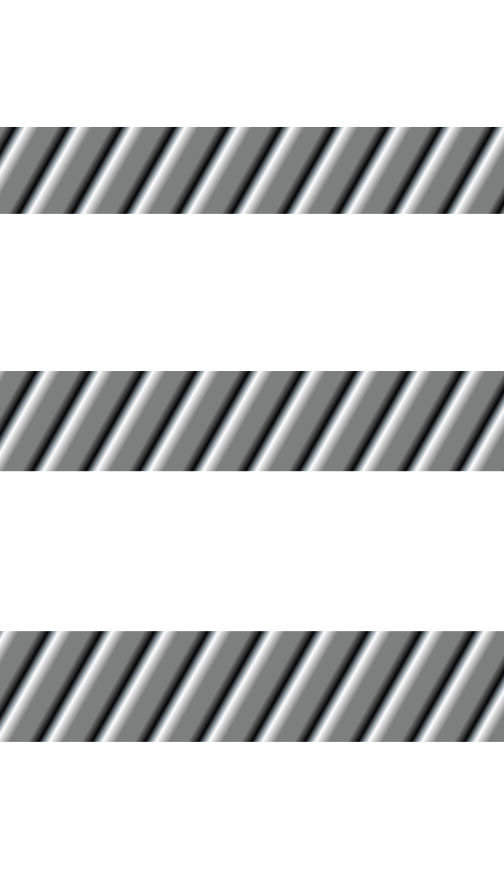
Reproduce this pattern procedurally as a WebGL 1 fragment shader.

```glsl
precision highp float;

// Three horizontal metal bars on white, each filled with slanted ridges.
// One diagonal ramp (grey, black, white, grey) repeats across the canvas
// and shows through the bars, which grow taller and drift apart downwards.

uniform vec2 u_resolution;

// Shade across one ridge, t in 0..1
vec3 ridgeColor(float t) {
    vec3 grey = vec3(0.492, 0.494, 0.494);
    vec3 shadow = vec3(0.01);
    vec3 steel = vec3(0.54, 0.60, 0.63);
    vec3 color = mix(grey, shadow, clamp(t / 0.20, 0.0, 1.0));
    color = mix(color, steel, clamp((t - 0.20) / 0.11, 0.0, 1.0));
    color = mix(color, vec3(1.0), clamp((t - 0.31) / 0.09, 0.0, 1.0));
    return mix(color, grey, clamp((t - 0.40) / 0.25, 0.0, 1.0));
}

// Coverage of a horizontal bar with edges one pixel soft
float barMask(float y, float center, float halfHeight, float pixel) {
    return clamp((halfHeight - abs(y - center)) / pixel + 0.5, 0.0, 1.0);
}

void main() {
    // Units of canvas height
    vec2 p = gl_FragCoord.xy / u_resolution.y;
    float pixel = 1.0 / u_resolution.y;

    // Slanted ridges, in phase across all bars
    float across = p.x - 0.2858 - 0.567 * (p.y - 0.474);
    vec3 metal = ridgeColor(fract(across / 0.0594 + 0.40));

    // Bars from the bottom up
    float bars = 0.0;
    for (int i = 0; i < 3; i++) {
        float n = float(i);
        float bend = n * (n - 1.0);
        float center = 0.2338 + 0.2962 * n - 0.0082 * bend;
        float halfHeight = 0.0618 - 0.0059 * n - 0.00075 * bend;
        bars = max(bars, barMask(p.y, center, halfHeight, pixel));
    }

    gl_FragColor = vec4(mix(vec3(1.0), metal, bars), 1.0);
}
```
